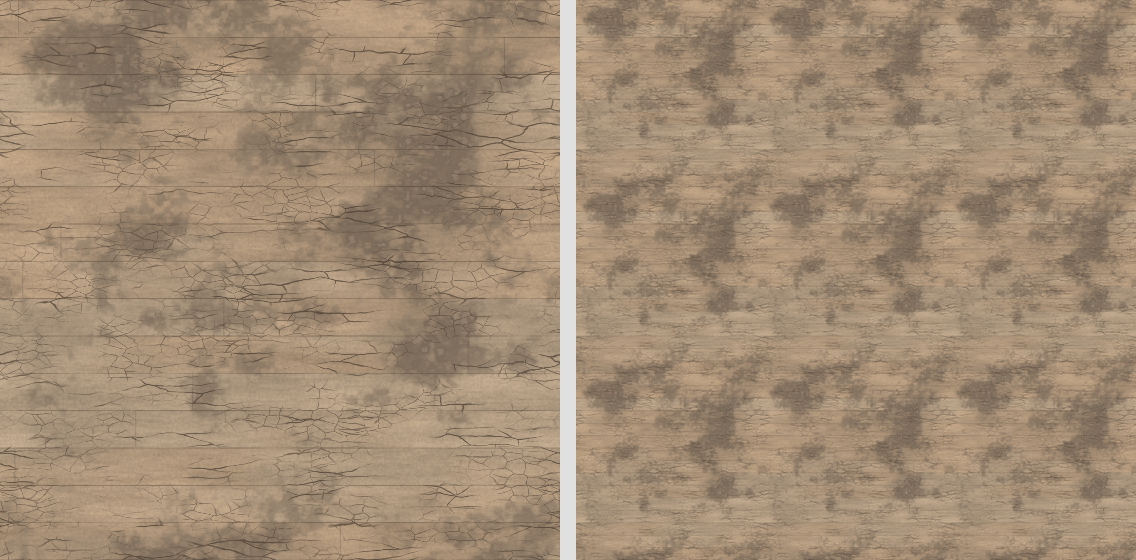
Left, the tile; right, the same tile 3 across and 3 down.
This texture is drawn by a WebGL 2 fragment shader. Its source:

```glsl
#version 300 es
precision highp float;
precision highp int;
// Weathered horizontal floor planks with fine grain, hairline cracks and grey mottled stains.
#define PLANKS 15.0
#define CLEAN vec3(0.712, 0.625, 0.522)
#define WARM vec3(0.712, 0.606, 0.492)
#define STAIN vec3(0.455, 0.395, 0.335)
#define CRACK vec3(0.290, 0.240, 0.195)
#define LONG_CELLS vec2(10.0, 54.0)
#define FINE_CELLS vec2(32.0, 60.0)
#define CRACK_WIDTH 0.0005
#define SEAM_WIDTH 0.0003
#define STAIN_AMOUNT 0.85
#define GRAIN_CONTRAST 1.0

uniform vec2 u_resolution;
out vec4 fragColor;

// Integer hash of a cell that wraps after the given number of cells
vec3 hash(vec2 cell, vec2 cells, float seed) {
  uvec3 v = uvec3(floor(mod(cell + 0.5, cells)), seed);
  v = v * 1664525u + 1013904223u;
  v.x += v.y * v.z; v.y += v.z * v.x; v.z += v.x * v.y;
  v ^= v >> 16u;
  v.x += v.y * v.z; v.y += v.z * v.x; v.z += v.x * v.y;
  return vec3(v >> 8u) / 16777216.0;
}

float noise(vec2 uv, vec2 cells, float seed) {
  vec2 p = uv * cells, i = floor(p), f = p - i;
  f = f * f * (3.0 - 2.0 * f);
  vec2 e = vec2(1.0, 0.0);
  return mix(mix(hash(i, cells, seed).x, hash(i + e, cells, seed).x, f.x),
             mix(hash(i + e.yx, cells, seed).x, hash(i + 1.0, cells, seed).x, f.x), f.y);
}

float fbm(vec2 uv, vec2 cells, float seed) {
  float sum = 0.0, amp = 0.5;
  for (int k = 0; k < 5; k++) {
    sum += amp * noise(uv, cells, seed + float(k));
    cells *= 2.0;
    amp *= 0.5;
  }
  return sum / 0.96875;
}

// Distance, in canvas units, to the nearest border of stretched Voronoi cells
float borderDistance(vec2 uv, vec2 cells, float seed) {
  vec2 p = uv * cells, home = floor(p), nearCell = home, nearest = vec2(8.0);
  for (int y = -1; y <= 1; y++)
    for (int x = -1; x <= 1; x++) {
      vec2 c = home + vec2(x, y);
      vec2 r = c + hash(c, cells, seed).xy - p;
      if (dot(r, r) < dot(nearest, nearest)) { nearest = r; nearCell = c; }
    }
  float d = 1.0;
  for (int y = -2; y <= 2; y++)
    for (int x = -2; x <= 2; x++) {
      if (x == 0 && y == 0) continue;
      vec2 c = nearCell + vec2(x, y);
      vec2 r = c + hash(c, cells, seed).xy - p;
      vec2 n = normalize(r - nearest);
      d = min(d, dot(0.5 * (r + nearest), n) / length(n * cells));
    }
  return d;
}

// Hairline coverage, about one pixel wide at least
float line(float dist, float halfWidth) {
  return 1.0 - smoothstep(0.0, halfWidth + 0.8 / u_resolution.y, dist);
}

void main() {
  vec2 uv = gl_FragCoord.xy / u_resolution;

  // Planks: each row has its own tint, grain and butt joint
  float row = floor(uv.y * PLANKS);
  vec3 plank = hash(vec2(row, 0.0), vec2(PLANKS, 1.0), 3.0);
  float rowSeed = 100.0 + 20.0 * row;
  float hue = fbm(uv, vec2(3.0, 9.0), rowSeed);
  vec3 color = mix(CLEAN, WARM, smoothstep(0.3, 0.7, hue + 0.4 * (plank.x - 0.5)));
  color *= 1.0 + 0.04 * (plank.y - 0.5);

  // Grain: long streaks, thin fibres and dust
  float streak = fbm(uv, vec2(5.0, 45.0), rowSeed + 8.0) - 0.5;
  float fibre = noise(uv, vec2(40.0, 300.0), rowSeed + 14.0) - 0.5;
  float dust = noise(uv, vec2(320.0), 11.0) - 0.5;
  float cloud = fbm(uv, vec2(8.0, 14.0), 21.0) - 0.5;
  color *= 1.0 + GRAIN_CONTRAST * (0.20 * streak + 0.06 * fibre + 0.08 * dust + 0.16 * cloud);

  // Stains: soft shade and ragged patches, gathered in a wide middle band
  float band = -0.5 * cos(6.2831853 * (uv.y - 0.02));
  float broad = fbm(uv, vec2(4.0, 5.0), 36.0) + 0.16 * band;
  float mottle = fbm(uv, vec2(11.0, 14.0), 41.0);
  float speckle = fbm(uv, vec2(70.0, 80.0), 51.0);
  float shade = smoothstep(0.36, 0.80, broad);
  float patchy = 0.42 * broad + 0.58 * mottle + 0.22 * (speckle - 0.5);
  float blotch = smoothstep(0.49, 0.66, patchy);
  float stain = 0.42 * shade + 0.60 * blotch * (0.5 + speckle);
  color = mix(color, STAIN, clamp(STAIN_AMOUNT * stain, 0.0, 0.9));
  float flecks = smoothstep(0.60, 0.76, speckle) * smoothstep(0.42, 0.62, patchy);
  color = mix(color, CLEAN, 0.35 * flecks);

  // Cracks: ragged broken lines along the grain and a faint finer network
  vec2 warp = vec2(fbm(uv, vec2(14.0, 20.0), 61.0), fbm(uv, vec2(14.0, 20.0), 71.0)) - 0.5;
  vec2 ragged = uv + warp * vec2(0.040, 0.024);
  float longMask = smoothstep(0.46, 0.86, fbm(uv, vec2(11.0, 32.0), 81.0) * 1.5 - 0.25);
  float fineMask = smoothstep(0.40, 0.85, fbm(uv, vec2(14.0, 24.0), 87.0) * 1.5 - 0.25);
  float longCrack = line(borderDistance(ragged, LONG_CELLS, 91.0), CRACK_WIDTH * longMask);
  float fineCrack = line(borderDistance(ragged, FINE_CELLS, 92.0), 0.0);
  color = mix(color, CRACK, max(0.75 * longMask * longCrack, 0.50 * fineMask * fineCrack));

  // Seams between rows and one joint in each row
  float seam = line(abs(fract(uv.y * PLANKS + 0.5) - 0.5) / PLANKS, SEAM_WIDTH);
  float joint = line(abs(fract(uv.x - plank.z + 0.5) - 0.5), SEAM_WIDTH);
  float wear = 0.12 + 0.38 * noise(uv, vec2(14.0, PLANKS), 95.0);
  color = mix(color, CRACK, wear * max(seam, 0.7 * joint));

  fragColor = vec4(color, 1.0);
}
```
